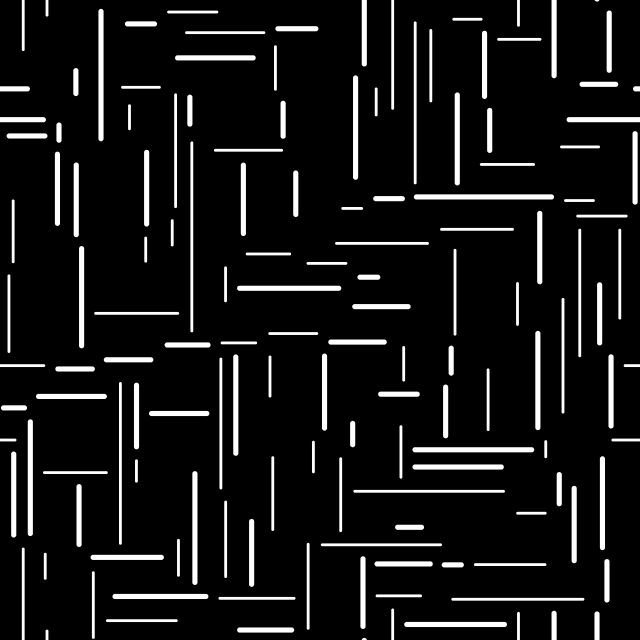
This pattern is drawn by a WebGL 2 fragment shader. Its source:

```glsl
#version 300 es
precision highp float;
// Scattered white round-capped strokes, upright or level, on black.
// Every cell of a wrapping grid seeds one stroke; two arms grow from the seed
// and are cut back by pairwise rules, so that no strokes touch or cross.

#define GRID 12             // seeds per side
#define GAP 0.022           // least clearance between strokes
#define MIN_LENGTH 0.018    // shorter strokes are dropped
#define LENGTHS vec2(0.03, 0.38)
#define THIN_RADIUS 0.0022
#define THICK_RADIUS 0.0040
#define THICK_SHARE 0.42
#define UPRIGHT_BIAS 0.35   // above zero favours upright strokes
#define INK vec3(1.0)
#define PAPER vec3(0.0)

uniform vec2 u_resolution;
out vec4 fragColor;

const float TAU = 6.2831853;
const int COUNT = GRID * GRID;

struct Stroke {
    vec2 seed;
    vec2 arms;      // reach backward (x) and forward (y) along the stroke
    float radius;
    bool upright;
};

float hash(int id, float salt) {
    return fract(sin(dot(vec2(float(id) + 1.0, salt), vec2(12.9898, 78.233))) * 43758.5453);
}

// Shortest offset on the wrapping canvas
vec2 wrap(vec2 d) {
    return d - round(d);
}

// Smooth field that gathers strokes of one direction into patches
float directionField(vec2 p) {
    return sin(TAU * (2.0 * p.x + p.y + 0.15)) + sin(TAU * (p.x - 2.0 * p.y + 0.4));
}

Stroke makeStroke(int id) {
    Stroke s;
    vec2 cell = vec2(id % GRID, id / GRID);
    vec2 jitter = vec2(hash(id, 1.0), hash(id, 2.0));
    s.seed = (cell + mix(vec2(0.05), vec2(0.95), jitter)) / float(GRID);

    float extent = mix(LENGTHS.x, LENGTHS.y, pow(hash(id, 3.0), 1.5));
    float split = mix(0.3, 0.7, hash(id, 4.0));
    s.arms = extent * vec2(split, 1.0 - split);

    s.radius = hash(id, 5.0) < THICK_SHARE ? THICK_RADIUS : THIN_RADIUS;
    float noise = 2.0 * hash(id, 6.0) - 1.0;
    s.upright = directionField(s.seed) + noise + UPRIGHT_BIAS > 0.0;
    return s;
}

// Offset as (along, across) the stroke
vec2 strokeFrame(Stroke s, vec2 p) {
    vec2 d = wrap(p - s.seed);
    return s.upright ? d.yx : d;
}

// Arms left after yielding to the other strokes; negative if there is no room
vec2 trimmedArms(int id, Stroke s) {
    vec2 arms = s.arms;
    for (int i = 0; i < COUNT; i++) {
        if (i == id) continue;
        Stroke other = makeStroke(i);
        vec2 d = strokeFrame(s, other.seed);
        vec2 apart = abs(d);
        int side = d.x > 0.0 ? 1 : 0;

        if (other.upright == s.upright) {
            // Same lane: share the space between both seeds
            if (apart.y > GAP) continue;
            if (apart.x < 1.5 * GAP) {
                if (id < i) return vec2(-1.0);
                continue;
            }
            float share = s.arms[side] / (s.arms[side] + other.arms[1 - side]);
            arms[side] = min(arms[side], (apart.x - GAP) * share);
        } else {
            // Crossing: the stroke with the longer way to go stops short
            float otherReach = other.arms[d.y > 0.0 ? 0 : 1] + GAP;
            if (apart.x > apart.y && otherReach > apart.y)
                arms[side] = min(arms[side], apart.x - GAP);
        }
    }
    return arms;
}

void main() {
    vec2 uv = gl_FragCoord.xy / u_resolution.y;
    float pixel = 1.0 / u_resolution.y;
    float coverage = 0.0;

    for (int i = 0; i < COUNT; i++) {
        Stroke s = makeStroke(i);
        vec2 d = strokeFrame(s, uv);
        float margin = s.radius + pixel;
        if (abs(d.y) > margin || d.x < -s.arms.x - margin || d.x > s.arms.y + margin) continue;

        vec2 arms = trimmedArms(i, s);
        if (min(arms.x, arms.y) < 0.0 || arms.x + arms.y < MIN_LENGTH) continue;
        float dist = length(vec2(d.x - clamp(d.x, -arms.x, arms.y), d.y)) - s.radius;
        coverage = max(coverage, clamp(0.5 - dist / pixel, 0.0, 1.0));
    }
    fragColor = vec4(mix(PAPER, INK, coverage), 1.0);
}
```
